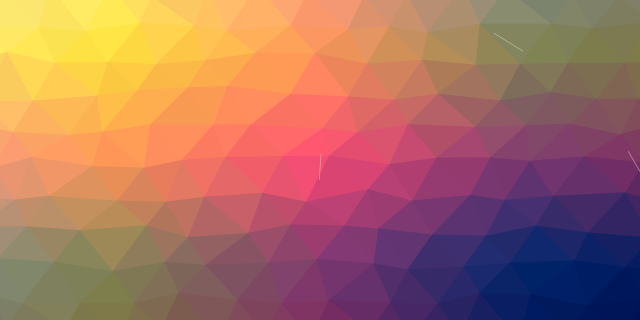
Give the GLSL for this background, as a Shadertoy shader.

```glsl
// Low-poly sunset gradient: a staggered lattice of jittered vertices is split
// into flat triangles, each tinted at its centroid by averaging one colour ramp
// read along x with the same ramp read downwards along y.

const vec2 CELL = vec2(0.158, 0.107);     // lattice spacing, in canvas heights
const vec2 ORIGIN = vec2(0.1085, 0.065);  // lattice offset
const float JITTER = 0.48;                // vertex scatter, in cells
const float SHADE = 0.045;                // brightness spread of the facets

const vec3 PALE_YELLOW = vec3(1.0, 0.92, 0.48);
const vec3 YELLOW = vec3(1.0, 0.885, 0.23);
const vec3 PINK = vec3(1.0, 0.29, 0.455);
const vec3 NAVY = vec3(0.0, 0.15, 0.43);
const vec3 MIDNIGHT = vec3(0.0, 0.07, 0.33);

float hash(vec2 p) {
    return fract(sin(dot(p, vec2(127.1, 311.7))) * 43758.5453);
}

vec3 ramp(float t) {
    vec3 c = mix(PALE_YELLOW, YELLOW, clamp(t / 0.17, 0.0, 1.0));
    c = mix(c, PINK, clamp((t - 0.17) / 0.33, 0.0, 1.0));
    c = mix(c, NAVY, clamp((t - 0.5) / 0.32, 0.0, 1.0));
    return mix(c, MIDNIGHT, clamp((t - 0.82) / 0.18, 0.0, 1.0));
}

vec3 gradient(vec2 p, float aspect) {
    return 0.5 * (ramp(p.x / aspect) + ramp(1.0 - p.y));
}

// Odd rows are shifted by half a cell before the scatter.
vec2 vertex(vec2 id) {
    vec2 scatter = vec2(hash(id), hash(id + 57.3)) - 0.5;
    vec2 stagger = vec2(0.5 * mod(id.y, 2.0), 0.0);
    return ORIGIN + CELL * (id + stagger + JITTER * scatter);
}

// Signed distance to a line, positive on its left.
float leftOf(vec2 p, vec2 a, vec2 b) {
    vec2 along = normalize(b - a);
    vec2 q = p - a;
    return along.x * q.y - along.y * q.x;
}

// Adds a counter-clockwise facet: colour in rgb, coverage in a.
vec4 facet(vec2 p, vec2 a, vec2 b, vec2 c, float aspect, float pixel) {
    float inside = min(leftOf(p, a, b), min(leftOf(p, b, c), leftOf(p, c, a)));
    float coverage = clamp(0.5 + inside / pixel, 0.0, 1.0);
    vec2 centre = (a + b + c) / 3.0;
    float shade = 1.0 + SHADE * (hash(centre) - 0.5);
    return vec4(gradient(centre, aspect) * shade, 1.0) * coverage;
}

// Thin bright seam between two points.
float seam(vec2 p, vec2 a, vec2 b, float pixel) {
    vec2 q = p - a, along = b - a;
    float d = length(q - along * clamp(dot(q, along) / dot(along, along), 0.0, 1.0));
    return 1.0 - smoothstep(0.0, 0.0015 + 0.5 * pixel, d);
}

void mainImage(out vec4 fragColor, in vec2 fragCoord) {
    float pixel = 1.0 / iResolution.y;
    float aspect = iResolution.x * pixel;
    vec2 p = fragCoord * pixel;
    vec2 base = floor((p - ORIGIN) / CELL);

    // Gather the facets of nearby cells; the diagonal flips on odd rows.
    vec4 sum = vec4(0.0);
    for (int j = -1; j <= 1; j++) {
        for (int i = -2; i <= 1; i++) {
            vec2 id = base + vec2(float(i), float(j));
            vec2 a = vertex(id);
            vec2 b = vertex(id + vec2(1.0, 0.0));
            vec2 c = vertex(id + vec2(0.0, 1.0));
            vec2 d = vertex(id + vec2(1.0, 1.0));
            bool odd = mod(id.y, 2.0) > 0.5;
            sum += facet(p, a, b, odd ? d : c, aspect, pixel);
            sum += facet(p, odd ? a : b, d, c, aspect, pixel);
        }
    }
    vec3 color = sum.rgb / max(sum.a, 0.001);

    // Faint seams
    float light = seam(p, vec2(0.998, 0.44), vec2(1.003, 0.518), pixel);
    light = max(light, seam(p, vec2(1.544, 0.896), vec2(1.633, 0.841), pixel));
    light = max(light, seam(p, vec2(1.964, 0.526), vec2(2.0, 0.464), pixel));
    color = mix(color, vec3(1.0, 0.85, 0.8), 0.4 * light);

    fragColor = vec4(color, 1.0);
}
```
